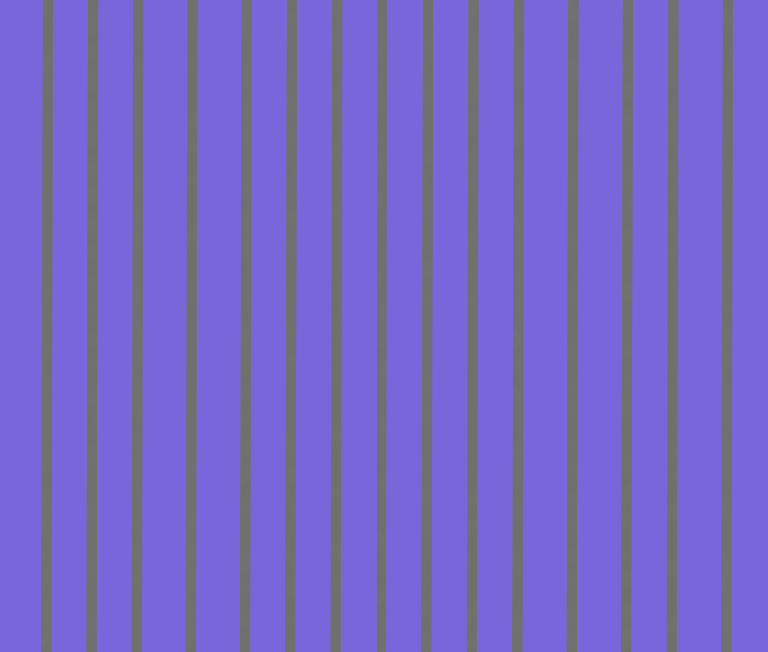
A Shadertoy shader for this pattern:

```glsl
// Fifteen slim grey stripes, leaning slightly, on a flat violet ground.
// A loop walks left to right, adding a narrow or wide gap after each stripe,
// and keeps the strongest antialiased coverage. Units are canvas widths.

#define STRIPE_COUNT 15
#define FIRST_CENTER 0.0613
#define NARROW_GAP   0.0591
#define WIDE_GAP     0.0707
#define STRIPE_WIDTH 0.0135
#define LEAN         0.0022
#define BOW          0.00104
#define EDGE_SOFT    0.0016
#define GRAIN        0.004
#define GROUND       vec3(0.474, 0.400, 0.857)
#define STRIPE_GREY  vec3(0.440, 0.442, 0.434)

const float PI = 3.14159265;

// Wide gaps come in pairs every eight stripes, plus one before the last.
float gapAfter(int i) {
    bool isWide = (i & 7) / 2 == 1 || i == STRIPE_COUNT - 2;
    return isWide ? WIDE_GAP : NARROW_GAP;
}

float stripeCoverage(vec2 uv, float soft) {
    float coverage = 0.0;
    float center = FIRST_CENTER;
    for (int i = 0; i < STRIPE_COUNT; i++) {
        // The middle stripe is thinner and more upright.
        bool isMiddle = i == STRIPE_COUNT / 2;
        float halfWidth = 0.5 * STRIPE_WIDTH * (isMiddle ? 0.9 : 1.0);
        float lean = LEAN * (isMiddle ? 0.5 : 1.0);

        // Hand-placed drift of the row, then the lean about mid height.
        float drift = -BOW * sin(PI * float(i) / float(STRIPE_COUNT - 1));
        float axis = center + drift + lean * (uv.y - 0.5);
        float dist = abs(uv.x - axis) - halfWidth;
        coverage = max(coverage, 1.0 - smoothstep(-0.5 * soft, 0.5 * soft, dist));
        center += gapAfter(i);
    }
    return coverage;
}

// Layered sines give a barely visible unevenness of tone.
float toneGrain(vec2 uv) {
    return 0.5 * sin(uv.x * 91.0 + 3.0 * sin(uv.y * 37.0))
         + 0.5 * sin(uv.y * 143.0 + 2.0 * sin(uv.x * 67.0));
}

void mainImage(out vec4 fragColor, in vec2 fragCoord) {
    vec2 uv = fragCoord / iResolution.xy;
    float soft = max(EDGE_SOFT, 1.2 / iResolution.x);
    float coverage = stripeCoverage(uv, soft);

    vec3 color = mix(GROUND, STRIPE_GREY, coverage);
    color += GRAIN * coverage * toneGrain(uv);
    fragColor = vec4(color, 1.0);
}
```
